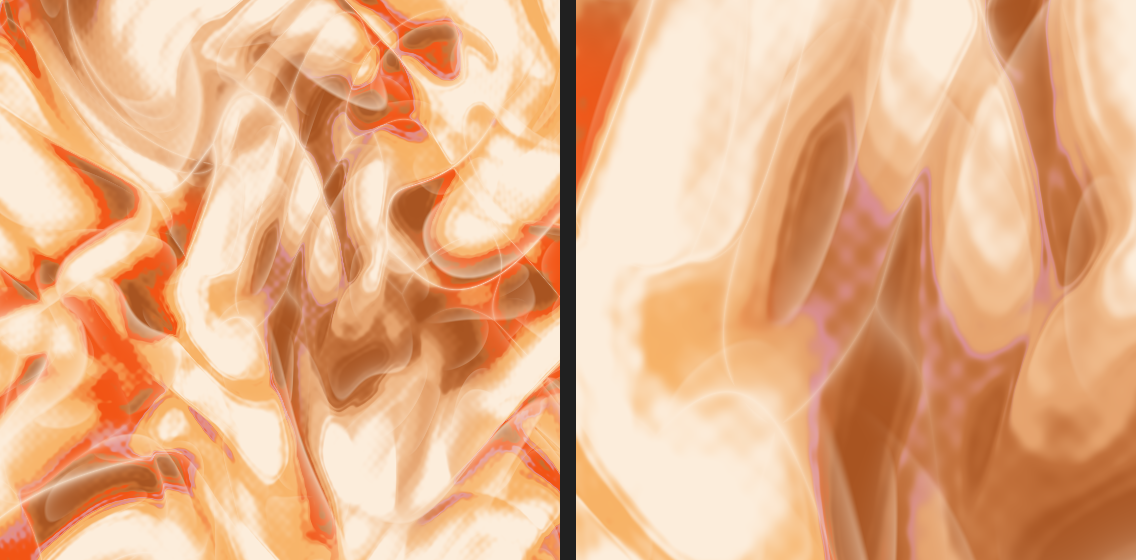
Left: the whole. Right: its middle third, enlarged.
This background is drawn by a WebGL 1 fragment shader. Its source:

```glsl
precision highp float;
// Molten silk: glowing flame folds, brown hollows and pale translucent rims.
// Sine-warped cellular noise gives every cell its own folded wave, which a hot
// and a dusty colour ramp turn into fire and smoke; crescent veils lie on top.

uniform vec2 u_resolution;

#define CELL_SCALE 2.8   // large cells across the canvas
#define FINE_RATIO 1.9   // size of large cells relative to fine ones
#define FINE_SHARE 0.34  // weight of the fine folds
#define WARP 0.62        // strength of the swirling
#define SEAM 30.0        // sharpness of the seams between cells
#define FOLD 5.2         // folds inside a cell
#define VEIL 0.85        // opacity of the pale crescents
#define GRAIN 0.035      // roughness of the colour borders
#define BIAS -0.07       // overall brightness shift
#define BROWN vec3(0.66, 0.33, 0.13)
#define CREAM vec3(0.99, 0.93, 0.86)
#define LILAC vec3(0.86, 0.56, 0.64)

vec2 hash2(vec2 p) {
  vec2 k = vec2(dot(p, vec2(127.1, 311.7)), dot(p, vec2(269.5, 183.3)));
  return fract(sin(k) * 43758.55);
}

// Layered sine displacement that bends straight seams into curls.
vec2 swirl(vec2 p, float phase) {
  float freq = 4.5;
  for (int i = 0; i < 4; i++) {
    vec2 shift = phase + vec2(1.7, 4.1) * (float(i) + 1.0);
    p += WARP / freq * sin(freq * p.yx * vec2(1.0, 1.13) + shift);
    freq *= 1.55;
  }
  return p;
}

// Wave with a steep side and a gentle side, from 0 to 1.
float foldWave(float x) {
  return 0.5 - 0.5 * cos(x + 0.7 * sin(x));
}

// Cellular folds: x = blended wave, y = seam distance, z = crescent veil.
vec3 cellFolds(vec2 p) {
  vec2 base = floor(p);
  float nearest = 9.0, second = 9.0;
  float waveSum = 0.0, weightSum = 0.0, veil = 0.0;
  for (int j = -1; j <= 1; j++) {
    for (int i = -1; i <= 1; i++) {
      vec2 id = base + vec2(float(i), float(j));
      vec2 rnd = hash2(id);
      vec2 r = p - id - 0.15 - 0.7 * rnd;
      float d = length(r);
      second = min(second, max(nearest, d));
      nearest = min(nearest, d);

      float angle = 6.2832 * fract(rnd.x * 7.3 + rnd.y * 3.1);
      vec2 dir = vec2(cos(angle), sin(angle));
      float weight = exp(-SEAM * d);
      float phase = 6.2832 * rnd.y + FOLD * dot(r, dir) + 2.2 * d;
      waveSum += weight * foldWave(phase);
      weightSum += weight;

      // Disc with a crisp outer rim that fades inwards on one side.
      float inside = 0.36 + 0.3 * rnd.x - d;
      float side = smoothstep(-0.1, 0.9, dot(r, dir) / (d + 0.001));
      float crescent = smoothstep(0.0, 0.03, inside) * exp(-11.0 * max(inside, 0.0));
      veil = max(veil, crescent * side);
    }
  }
  return vec3(waveSum / max(weightSum, 1e-20), second - nearest, veil);
}

vec3 hotRamp(float v) {
  vec3 c = mix(BROWN, vec3(0.78, 0.43, 0.19), smoothstep(0.0, 0.2, v));
  c = mix(c, vec3(0.95, 0.33, 0.08), smoothstep(0.18, 0.25, v));
  c = mix(c, vec3(0.96, 0.55, 0.26), smoothstep(0.35, 0.42, v));
  c = mix(c, vec3(0.97, 0.70, 0.40), smoothstep(0.44, 0.54, v));
  return mix(c, CREAM, smoothstep(0.6, 0.92, v));
}

vec3 dustyRamp(float v) {
  vec3 c = mix(BROWN, vec3(0.76, 0.44, 0.23), smoothstep(0.0, 0.35, v));
  c = mix(c, vec3(0.90, 0.64, 0.43), smoothstep(0.3, 0.5, v));
  c = mix(c, vec3(0.94, 0.73, 0.54), smoothstep(0.5, 0.7, v));
  return mix(c, CREAM, smoothstep(0.68, 0.95, v));
}

void main() {
  vec2 p = gl_FragCoord.xy / min(u_resolution.x, u_resolution.y);
  vec2 q = swirl(p, 0.0);
  vec2 s = swirl(p, 2.6);
  vec3 big = cellFolds(q * CELL_SCALE + 3.0);
  vec3 fine = cellFolds(s * CELL_SCALE * FINE_RATIO + 11.0);
  vec3 wisp = cellFolds((0.6 * q + 0.4 * s) * CELL_SCALE * 3.0 + 23.0);

  // Height of the folds, with echo lines that run parallel to them.
  float v = mix(big.x, fine.x, FINE_SHARE);
  float echoArea = smoothstep(-0.3, 0.8, sin(9.0 * s.x - 6.0 * q.y));
  v += 0.055 * sin(38.0 * v + 5.0 * q.x) * echoArea + 0.14 * (wisp.x - 0.5);

  // Small ripples that roughen the borders.
  float ripple = sin(310.0 * p.x + 9.0 * s.y) * sin(290.0 * p.y + 7.0 * q.x);
  ripple += sin(170.0 * p.x - 130.0 * q.y) * sin(150.0 * s.y + 90.0 * p.x);
  v += 0.5 * GRAIN * ripple + BIAS;

  // Fire and smoke regions.
  float region = sin(6.1 * s.x + 1.3) + sin(5.3 * q.y + 2.0 * s.x);
  float heat = smoothstep(-0.9, 0.1, region);
  vec3 color = mix(dustyRamp(v), hotRamp(v), heat);

  // Lilac fringe on some of the glowing edges.
  float fringe = (v - 0.4) / 0.045;
  float fringeArea = smoothstep(0.2, 0.8, sin(7.0 * q.x - 5.0 * s.y + 0.8));
  color = mix(color, LILAC, 0.75 * exp(-fringe * fringe) * fringeArea);

  // Pale veils and bright seams of changing width.
  float veil = max(big.z, max(0.65 * fine.z, 0.4 * wisp.z));
  color = mix(color, CREAM, VEIL * veil);
  float seamWidth = 0.045 + 0.03 * sin(8.0 * s.x + 5.0 * q.y);
  float seam = exp(-big.y / seamWidth);
  seam = max(seam, 0.6 * exp(-fine.y / seamWidth));
  float seamArea = smoothstep(-0.5, 0.7, sin(6.0 * q.x + 7.0 * s.y));
  color = mix(color, CREAM, 0.8 * seam * seamArea);

  gl_FragColor = vec4(color, 1.0);
}
```
